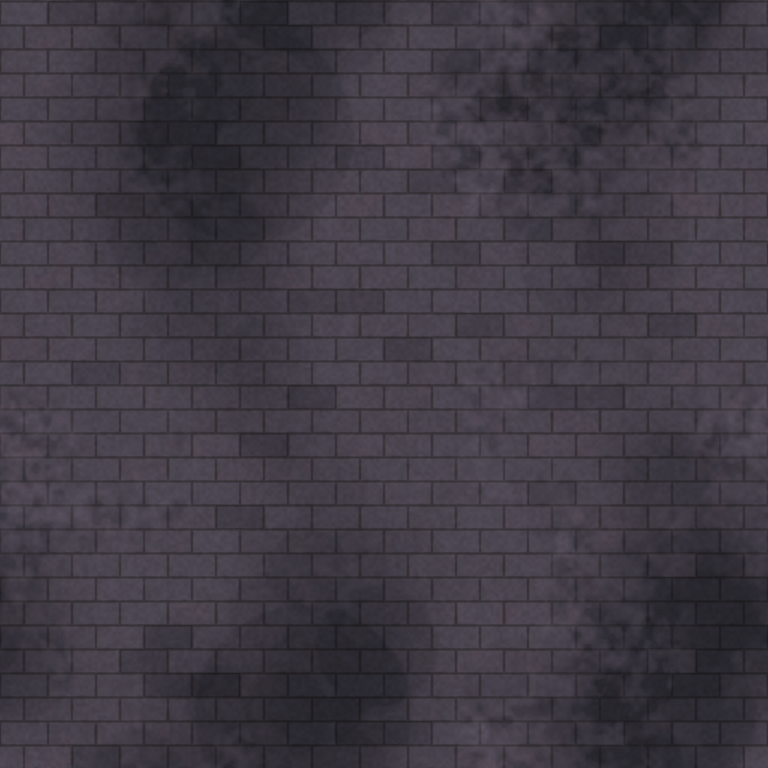
This texture is drawn by a Shadertoy shader. Its source:

```glsl
// Dim violet-grey brick wall with damp stains, worn patches and fine grain; tiles on all sides.
#define BRICKS vec2(16.0, 32.0)   // repeats across and down (even row count)
#define ROW_SHIFT 0.06            // vertical phase of the courses, in rows
#define MORTAR_HALF 0.0016        // half width of the joints
#define JOINT_SOFT 0.0013         // softness of the joint edges
#define STAIN_SOFT 0.004          // softness of the stain edges
#define DAMP_AMOUNT 0.52          // broad darkening
#define STAIN_AMOUNT 0.17         // darkening of each round stain
#define ODD_BRICKS 0.07           // share of bricks fired darker
#define WEAR_AMOUNT 0.32          // strength of crumbling
#define GRAIN_AMOUNT 0.045        // strength of fine speckle

const float TAU = 6.2831853;
const vec3 BRICK_LIGHT = vec3(0.308, 0.284, 0.330);
const vec3 BRICK_DARK = vec3(0.162, 0.157, 0.187);
const vec3 MORTAR_TINT = vec3(0.74, 0.73, 0.70);
const vec3 WARM_TINT = vec3(1.04, 0.98, 0.97);

vec2 hash2(vec2 p) {
    vec3 q = fract(p.xyx * vec3(0.1031, 0.1030, 0.0973));
    q += dot(q, q.yzx + 33.33);
    return fract((q.xx + q.yz) * q.zy);
}

// Value noise that wraps after a whole number of cells.
float noise(vec2 uv, vec2 cells) {
    vec2 p = uv * cells, i = floor(p), f = p - i;
    f = f * f * (3.0 - 2.0 * f);
    float a = hash2(mod(i, cells)).x;
    float b = hash2(mod(i + vec2(1, 0), cells)).x;
    float c = hash2(mod(i + vec2(0, 1), cells)).x;
    float d = hash2(mod(i + vec2(1, 1), cells)).x;
    return mix(mix(a, b, f.x), mix(c, d, f.x), f.y);
}

float fbm(vec2 uv, float cells) {
    float sum = 0.0, gain = 0.5;
    for (int k = 0; k < 4; k++) {
        sum += gain * noise(uv, vec2(cells));
        cells *= 2.0;
        gain *= 0.5;
    }
    return sum / 0.9375;
}

// Broad damp areas from layered sines, about -1 (dry) to 1 (wet).
float dampness(vec2 uv) {
    float rise = sin(TAU * uv.y);
    float shift = 0.325 + 0.08 * rise;
    return 0.5 * cos(TAU * uv.y) + 0.6 * cos(2.0 * TAU * (uv.x - shift))
         - 0.25 * rise * cos(TAU * (uv.x - 0.25));
}

// Overlapping round stains, one per cell, gathered in the damp areas.
float stains(vec2 uv, float cells) {
    vec2 p = uv * cells, home = floor(p);
    float total = 0.0;
    for (int y = -1; y <= 1; y++)
    for (int x = -1; x <= 1; x++) {
        vec2 cell = home + vec2(x, y);
        vec2 id = mod(cell, cells) + cells * 7.0;
        vec2 center = cell + hash2(id);
        vec2 trait = hash2(id + 41.0);
        float radius = mix(0.35, 0.85, trait.x);
        float edge = (length(p - center) - radius) / cells;
        float wet = smoothstep(0.1, 0.4, dampness(center / cells) + trait.y - 0.55);
        total += wet * (1.0 - smoothstep(-STAIN_SOFT, STAIN_SOFT, edge));
    }
    return total;
}

void mainImage(out vec4 fragColor, in vec2 fragCoord) {
    vec2 uv = fragCoord / iResolution.xy;
    float pixel = 1.0 / min(iResolution.x, iResolution.y);

    // Running bond: every other course moves by half a brick.
    vec2 grid = uv * BRICKS + vec2(0.0, ROW_SHIFT);
    grid.x += 0.5 * (1.0 - mod(floor(grid.y), 2.0));
    vec2 id = mod(floor(grid), BRICKS);
    vec2 local = fract(grid);
    vec2 trait = hash2(id + 5.0);
    vec2 tone = hash2(id + 73.0);

    // Joints with slightly uneven edges.
    vec2 gap = min(local, 1.0 - local) / BRICKS;
    float rough = noise(uv, vec2(128.0)) - 0.5;
    float soft = max(JOINT_SOFT, 0.7 * pixel);
    float joint = 1.0 - smoothstep(-soft, soft, min(gap.x, gap.y) - MORTAR_HALF - 0.0007 * rough);

    // Damp and round stains; a few bricks stay cleaner.
    float cloud = fbm(uv, 6.0);
    float damp = dampness(uv) + 1.3 * (cloud - 0.5);
    float shade = 0.08 + DAMP_AMOUNT * smoothstep(-0.6, 1.0, damp);
    float spots = stains(uv, 5.0) + 0.7 * stains(uv, 11.0);
    shade += STAIN_AMOUNT * min(spots, 2.5) * (trait.y < 0.08 ? 0.3 : 1.0);

    // Variation between bricks.
    shade += 0.08 * (tone.x - 0.5);
    shade += trait.x < ODD_BRICKS ? 0.24 : 0.0;

    // Crumbled patches: dark pits and pale flecks.
    float patchy = smoothstep(0.48, 0.68, fbm(uv + 0.37, 5.0));
    float crumb = fbm(uv, 64.0);
    shade += WEAR_AMOUNT * patchy * (smoothstep(0.5, 0.72, crumb) - 0.7 * smoothstep(0.5, 0.28, crumb));

    // Colour, joints and grain.
    vec3 color = mix(BRICK_LIGHT, BRICK_DARK, clamp(shade, -0.1, 1.05));
    color *= mix(vec3(1.0), WARM_TINT, noise(uv, vec2(90.0)) * tone.y);
    color *= mix(vec3(1.0), MORTAR_TINT, joint * (1.0 - 0.35 * patchy));
    color *= 1.0 + 2.0 * GRAIN_AMOUNT * (noise(uv, vec2(256.0)) + noise(uv, vec2(170.0)) - 1.0);
    fragColor = vec4(color, 1.0);
}
```
